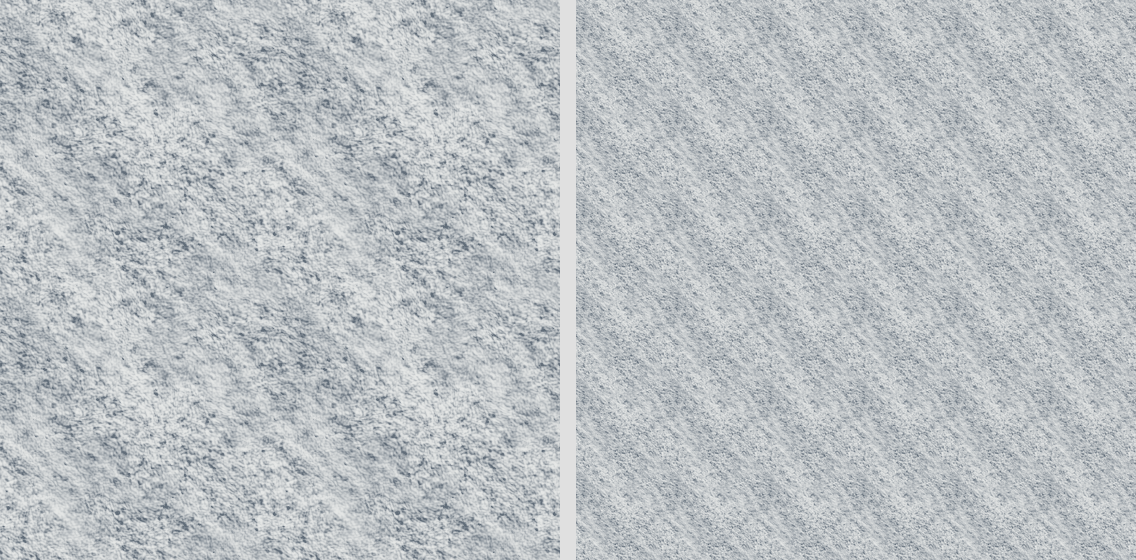
Left, the tile; right, the same tile 3 across and 3 down.
A WebGL 2 fragment shader for this texture:

```glsl
#version 300 es
precision highp float;
precision highp int;

uniform vec2 u_resolution;
out vec4 fragColor;

const float TAU = 6.2831853;

// Integer hash: two random values in 0..1 for a lattice cell
vec2 hash2(vec2 cell, float seed) {
  uvec3 v = uvec3(ivec3(round(vec3(cell, seed)))) * 1664525u + 1013904223u;
  v.x += v.y * v.z; v.y += v.z * v.x; v.z += v.x * v.y;
  v ^= v >> 16u;
  v.x += v.y * v.z; v.y += v.z * v.x;
  return vec2(v.xy >> 8u) / 16777216.0;
}

// Wraps a cell of a turned or sheared integer grid back into the tile
vec2 wrapCell(vec2 cell, mat2 grid, mat2 back) {
  return cell - grid * floor(back * cell + 0.00002);
}

float cornerSlope(vec2 cell, vec2 corner, vec2 f, mat2 grid, mat2 back, float seed) {
  float angle = TAU * hash2(wrapCell(cell + corner, grid, back), seed).x;
  return dot(vec2(cos(angle), sin(angle)), f - corner);
}

// Gradient noise on a whole-number grid, so it repeats with the tile
float noise(vec2 p, mat2 grid, float seed) {
  mat2 back = inverse(grid);
  vec2 q = grid * p, cell = floor(q), f = q - cell;
  vec2 s = f * f * f * (f * (f * 6.0 - 15.0) + 10.0);
  float low = mix(cornerSlope(cell, vec2(0, 0), f, grid, back, seed),
                  cornerSlope(cell, vec2(1, 0), f, grid, back, seed), s.x);
  float high = mix(cornerSlope(cell, vec2(0, 1), f, grid, back, seed),
                   cornerSlope(cell, vec2(1, 1), f, grid, back, seed), s.x);
  return mix(low, high, s.y);
}

// Square grid turned along an integer direction
mat2 turned(vec2 d) { return mat2(d.x, d.y, -d.y, d.x); }

// Grid stretched along a falling line; steepness 1 is the diagonal
mat2 streaked(float along, float across, float steepness) {
  return mat2(along, across, -along, across * steepness);
}

// Raised grains with a softer shadow on the side away from the light
float relief(vec2 p, mat2 grid, vec2 lightStep, float seed) {
  return noise(p, grid, seed) - 0.5 * noise(p + lightStep, grid, seed);
}

// Shortest offset from a centre on the wrapping tile
vec2 wrapOffset(vec2 p, vec2 centre) {
  return fract(p - centre + 0.5) - 0.5;
}

// Sparse small lumps: bright towards the light, dark behind
float lumps(vec2 p, vec2 toLight) {
  vec2 q = p * 19.0, cell = mod(floor(q), 19.0);
  vec2 rnd = hash2(cell, 31.0);
  vec2 d = fract(q) - mix(vec2(0.3), vec2(0.7), hash2(cell, 32.0));
  float radius = mix(0.1, 0.23, rnd.y);
  float body = 1.0 - smoothstep(0.6 * radius, 1.2 * radius, length(d));
  return step(rnd.x, 0.22) * body * (2.2 * dot(d, toLight) / radius - 0.5);
}

void main() {
  // Two tiles across and two down
  vec2 tile = fract(2.0 * gl_FragCoord.xy / u_resolution);
  vec2 toLight = normalize(vec2(0.55, 0.85));

  // Coarse and fine warp to roughen all outlines
  vec2 p = tile + 0.02 * vec2(noise(tile, turned(vec2(4, 3)), 1.0), noise(tile, turned(vec2(4, 3)), 2.0));
  p += 0.004 * vec2(noise(tile, turned(vec2(21, 13)), 3.0), noise(tile, turned(vec2(21, 13)), 4.0));

  // Crumbly and wind-smoothed areas
  float patches = noise(p, turned(vec2(3, 2)), 5.0) + 0.6 * noise(p, turned(vec2(8, -5)), 6.0);
  float rough = mix(0.65, 1.25, smoothstep(-0.35, 0.25, patches));

  // Clumps from coarse lumps down to grains
  float light = 0.0;
  vec2 turns[5] = vec2[5](vec2(8, 4), vec2(9, -16), vec2(32, 17), vec2(30, -56), vec2(97, 53));
  float weights[5] = float[5](0.7, 0.9, 1.4, 1.9, 2.3);
  for (int i = 0; i < 5; i++) {
    float strength = i < 2 ? 1.0 : i < 4 ? rough : mix(1.0, rough, 0.5);
    vec2 lightStep = 0.45 * toLight / length(turns[i]);
    light += strength * weights[i] * relief(p, turned(turns[i]), lightStep, 10.0 + float(i));
  }

  // Short wind streaks, steep broad ones and flatter fine ones
  light += 0.9 * relief(p, streaked(7.0, 12.0, 1.0), 0.028 * toLight, 20.0);
  light += 1.1 * relief(p, streaked(18.0, 17.0, 2.0), 0.012 * toLight, 21.0);

  // Broad shade and patches of hollows
  light += 0.8 * noise(p, turned(vec2(2, 2)), 22.0) + 0.7 * noise(p, streaked(4.0, 6.0, 1.0), 23.0);
  light += 0.7 * noise(p, turned(vec2(14, 9)), 24.0);

  // Shadow pockets between clumps, gathered in crumbly areas
  float pocket = noise(p, mat2(22, 14, -16, 29), 25.0) + 0.6 * noise(p, turned(vec2(50, 31)), 26.0);
  light -= 1.1 * rough * smoothstep(0.15, 0.5, pocket);

  // Pale drift and a steep dark gouge
  vec2 drift = wrapOffset(p, vec2(0.53, 0.52)) / vec2(0.07, 0.12);
  light += 0.5 * exp(-dot(drift, drift));
  vec2 gouge = wrapOffset(p, vec2(0.9, 0.75));
  gouge = vec2(dot(gouge, vec2(0.9, 0.44)) / 0.016, dot(gouge, vec2(-0.44, 0.9)) / 0.065);
  light -= 1.4 * exp(-dot(gouge, gouge));

  light += lumps(p, toLight);

  // Soft highlights and deeper blue-grey shadows
  light = clamp(light, -2.6, 2.4);
  float tone = 0.74 + 0.256 * light - 0.045 * light * light;
  vec3 shadowBlue = vec3(0.47, 0.51, 0.55), sunlitSnow = vec3(0.86, 0.87, 0.87);
  fragColor = vec4(mix(shadowBlue, sunlitSnow, tone), 1.0);
}
```
